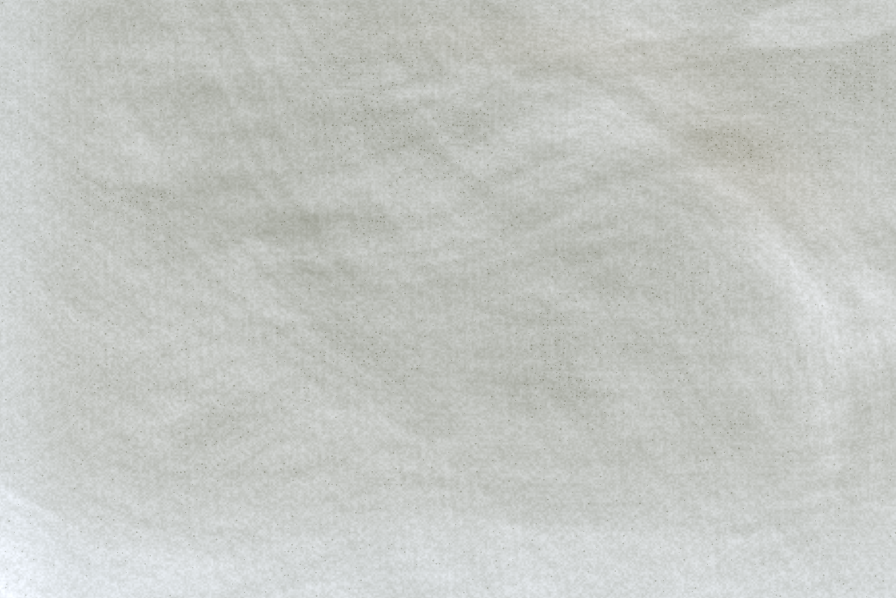
Reproduce this texture procedurally as a WebGL 1 fragment shader.

```glsl
precision highp float;
// A worn plaster wall: pale grey-green wash with overlapping brush strokes.
// Streaked noise is laid in masked patches and along one wide arc, then
// covered with fine grain, small dark pits and paler, cooler edges.

uniform vec2 u_resolution;

const vec3 SHADE = vec3(0.70, 0.71, 0.68);
const vec3 CHALK = vec3(0.86, 0.87, 0.87);
const vec3 WARMTH = vec3(0.012, 0.0, -0.010);
const vec3 COOLNESS = vec3(-0.006, 0.004, 0.014);
const vec2 ARC_CENTRE = vec2(0.95, 0.28);

float hash(vec2 p) {
  return fract(sin(dot(p, vec2(127.1, 311.7))) * 43758.5453);
}

float noise(vec2 p) {
  vec2 cell = floor(p);
  vec2 f = fract(p);
  f = f * f * (3.0 - 2.0 * f);
  float low = mix(hash(cell), hash(cell + vec2(1.0, 0.0)), f.x);
  float high = mix(hash(cell + vec2(0.0, 1.0)), hash(cell + 1.0), f.x);
  return mix(low, high, f.y);
}

float fbm(vec2 p) {
  float sum = 0.0;
  float weight = 0.5;
  for (int i = 0; i < 5; i++) {
    sum += weight * noise(p);
    p = mat2(0.8, 0.6, -0.6, 0.8) * p * 2.03 + 17.3;
    weight *= 0.5;
  }
  return sum / 0.97;
}

// Bristle marks running along q.x, centred on zero.
float bristles(vec2 q, float seed) {
  float broad = noise(q * vec2(3.0, 22.0) + seed);
  float medium = noise(q * vec2(6.0, 58.0) + seed * 1.7);
  float fine = noise(q * vec2(14.0, 130.0) + seed * 2.3);
  return 0.4 * broad + 0.35 * medium + 0.25 * fine - 0.5;
}

// Turns p so that x runs along the given angle, with a gentle bow.
vec2 strokeSpace(vec2 p, float angle, float bow) {
  vec2 along = vec2(cos(angle), sin(angle));
  vec2 q = vec2(dot(p, along), dot(p, vec2(-along.y, along.x)));
  q.y += bow * (noise(p * 2.5 + bow * 90.0) - 0.5);
  return q;
}

// Patches of strokes, each layer with its own direction.
float strokePatches(vec2 p) {
  float sum = 0.0;
  for (int i = 0; i < 6; i++) {
    float seed = float(i) * 13.7 + 4.0;
    float angle = mix(-1.0, 0.3, hash(vec2(seed, 2.0)));
    float patchMask = smoothstep(0.42, 0.72, fbm(p * 2.6 + seed));
    sum += patchMask * bristles(strokeSpace(p, angle, 0.16), seed);
  }
  return sum;
}

// Soft elongated spot: one at the centre, fading to zero.
float spot(vec2 p, vec2 centre, vec2 size, float angle) {
  vec2 q = strokeSpace(p - centre, angle, 0.0) / size;
  return exp(-dot(q, q));
}

// Round pits, one possible in each jittered cell.
float pits(vec2 p, float cells, float chance, float pixel) {
  vec2 cell = floor(p * cells);
  vec2 jitter = 0.25 + 0.5 * vec2(hash(cell + 3.1), hash(cell + 8.6));
  float radius = mix(0.10, 0.24, hash(cell + 5.4));
  float soft = pixel * cells * 0.6;
  float dist = length(fract(p * cells) - jitter);
  float disc = 1.0 - smoothstep(radius - soft, radius + soft, dist);
  return disc * step(hash(cell + 1.9), chance);
}

void main() {
  vec2 p = gl_FragCoord.xy / u_resolution.y;
  float width = u_resolution.x / u_resolution.y;
  float pixel = 1.0 / u_resolution.y;
  float clouds = fbm(p * vec2(3.0, 4.5) + 6.0) - 0.5;
  float ragged = bristles(strokeSpace(p, 0.25, 0.1), 31.0);

  // Wide arc sweeping down the right side.
  vec2 arm = p - ARC_CENTRE;
  float radius = length(arm) + 0.05 * (noise(p * 3.0) - 0.5);
  float turn = atan(arm.y, arm.x);
  float sweep = smoothstep(0.28, 0.48, radius) * (1.0 - smoothstep(0.62, 0.78, radius));
  sweep *= smoothstep(-0.5, 0.1, turn) * (1.0 - smoothstep(1.3, 2.1, turn));
  float arcMarks = bristles(vec2(turn * 0.6, radius), 52.0);

  // Worn dark areas and pale edges.
  float brown = spot(p, vec2(1.25, 0.73), vec2(0.17, 0.09), -0.6);
  brown += 0.7 * spot(p, vec2(0.95, 0.92), vec2(0.32, 0.05), -0.08);
  float dusk = spot(p, vec2(0.5, 0.82), vec2(0.42, 0.18), -0.15);
  dusk += 0.6 * spot(p, vec2(0.62, 0.2), vec2(0.26, 0.07), 0.12);
  float edge = 0.42 * (1.0 - smoothstep(0.0, 0.28, p.y + 0.2 * clouds));
  edge += 0.36 * (1.0 - smoothstep(0.0, 0.15, p.x + 0.15 * clouds));
  edge += 0.35 * spot(p, vec2(0.0), vec2(0.3, 0.2), 0.0);
  float smear = spot(p, vec2(width - 0.10, 0.975), vec2(0.16, 0.05), 0.2);
  smear = smoothstep(0.3, 0.55, smear + 0.5 * ragged);

  float tone = 0.37 + 0.65 * clouds + 0.55 * strokePatches(p);
  tone += sweep * (0.14 + 0.75 * arcMarks) + edge + 0.35 * smear;
  tone -= brown * (0.26 + 0.5 * arcMarks) + dusk * (0.20 + 0.4 * ragged);

  // Fine grain, with pits gathered where the wash is thin.
  float grain = 0.6 * noise(p * 310.0) + 0.4 * noise(p * 170.0 + 40.0) - 0.5;
  float wear = smoothstep(0.45, 0.05, tone) * smoothstep(0.38, 0.65, fbm(p * 5.0 + 70.0));
  tone += 0.65 * grain;
  tone -= 0.75 * pits(p, 150.0, 0.03 + 0.40 * wear, pixel);

  vec3 colour = mix(SHADE, CHALK, tone);
  colour += WARMTH * brown + COOLNESS * clamp(edge * 1.6, 0.0, 1.0);
  gl_FragColor = vec4(clamp(colour, 0.0, 1.0), 1.0);
}
```
